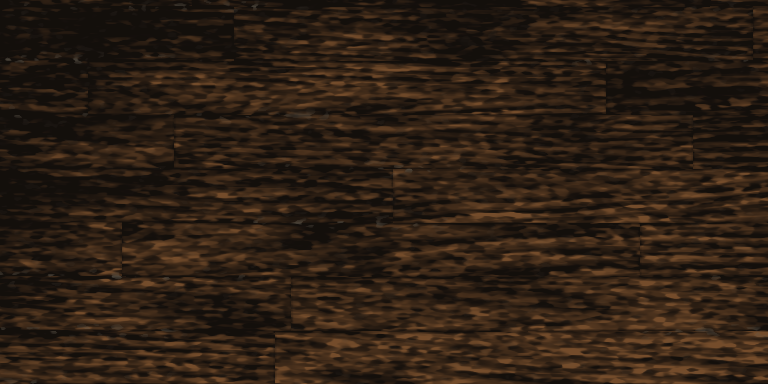
Reproduce this texture procedurally as a Shadertoy shader.

```glsl
// Dark stained oak floor: horizontal planks with ring grain, fibres and worn seams.
#define ROWS 7.1          // plank rows over the height
#define PLANK_LENGTH 1.35 // in canvas heights
#define RINGS 5.0         // growth rings per plank width
#define RING_DEPTH 0.42
#define FIBRE_DEPTH 0.74
#define STAIN_DEPTH 0.26
#define SEAM_WIDTH 0.0045
#define BRIGHTNESS 0.69
#define TOP_SHADE 0.38

const float TAU = 6.2831853;
const vec3 CHAR   = vec3(0.076, 0.058, 0.045);
const vec3 UMBER  = vec3(0.160, 0.110, 0.070);
const vec3 WALNUT = vec3(0.272, 0.180, 0.105);
const vec3 AMBER  = vec3(0.455, 0.300, 0.170);
const vec3 DUST   = vec3(0.38, 0.35, 0.30);

float hash(vec2 p) {
    vec3 q = fract(vec3(p.xyx) * 0.1031);
    q += dot(q, q.yzx + 33.33);
    return fract((q.x + q.y) * q.z);
}

// Smooth cellular noise: cell values blended by distance, -0.5 to 0.5
float cells(vec2 p) {
    vec2 base = floor(p);
    float sum = 0.0, total = 0.0;
    for (int j = -1; j <= 1; j++)
    for (int i = -1; i <= 1; i++) {
        vec2 cell = base + vec2(i, j);
        vec2 offset = cell + vec2(hash(cell), hash(cell + 57.3)) - p;
        float weight = exp(-5.0 * dot(offset, offset));
        sum += weight * (hash(cell + 113.7) - 0.5);
        total += weight;
    }
    return sum / total;
}

// Layered sines, roughly -1 to 1
float waves(vec2 p) {
    float sum = 0.0, amp = 0.55;
    for (int i = 0; i < 4; i++) {
        sum += amp * sin(p.x + 1.6 * sin(p.y + float(i)));
        p = mat2(0.8, 0.6, -0.6, 0.8) * p * 1.8 + 2.3;
        amp *= 0.5;
    }
    return sum;
}

vec3 woodColor(float t) {
    vec3 c = mix(CHAR, UMBER, smoothstep(0.0, 0.36, t));
    c = mix(c, WALNUT, smoothstep(0.30, 0.66, t));
    return mix(c, AMBER, smoothstep(0.60, 0.98, t));
}

// Dark growth rings; an axis inside the plank gives nested arches
float ringGrain(vec2 p, float across, float seed, float jitter) {
    float axis = (hash(vec2(seed, 3.0)) - 0.5) * 2.4;
    float lean = hash(vec2(seed, 8.0)) < 0.5 ? -1.7 : 1.7;
    float count = RINGS * mix(0.7, 1.3, hash(vec2(seed, 31.0)));
    float v = across - axis;
    float field = count * sqrt(v * v + 0.015) + lean * p.x;
    field += 0.6 * waves(vec2(p.x * 1.9, across * 1.3) + seed * 5.0) + 0.22 * jitter;
    float line = smoothstep(0.25, 0.95, 0.5 + 0.5 * sin(TAU * field));
    float weight = 0.75 + 0.5 * waves(vec2(p.x * 2.0, across * 3.0) - seed * 3.0);
    return line * clamp(weight, 0.2, 1.3);
}

void mainImage(out vec4 fragColor, in vec2 fragCoord) {
    vec2 p = fragCoord / iResolution.y;
    float pixel = 1.0 / iResolution.y;

    // Plank layout
    float rowPos = p.y * ROWS + 0.03 * sin(p.x * 1.3);
    float row = floor(rowPos);
    float across = fract(rowPos) - 0.5;
    float alongPos = p.x / PLANK_LENGTH + hash(vec2(row, 21.0));
    float seed = row * 7.0 + floor(alongPos);
    float sideGap = (0.5 - abs(across)) / ROWS;
    float endGap = (0.5 - abs(fract(alongPos) - 0.5)) * PLANK_LENGTH;

    // Fibres, bent slightly along the grain
    vec2 bent = p + vec2(seed * 0.37, 0.008 * waves(vec2(p.x * 3.0, p.y * 5.0) + seed));
    float fine = cells(bent * vec2(42.0, 135.0));
    float coarse = cells(bent * vec2(7.0, 85.0) + 40.0);
    float cloud = cells(p * vec2(3.5, 9.0) + 70.0);

    // Tone from light, plank, grain and stain
    float tone = BRIGHTNESS - TOP_SHADE * p.y;
    tone += 0.18 * (hash(vec2(seed, 14.0)) - 0.5);
    tone -= RING_DEPTH * ringGrain(p, across, seed, fine + 2.0 * coarse);
    tone += FIBRE_DEPTH * fine + 0.42 * coarse + 0.34 * cloud;
    tone += 0.08 * waves(p * vec2(2.2, 6.0) + 4.0);
    tone -= STAIN_DEPTH * smoothstep(0.4, 0.9, waves(bent * vec2(4.0, 15.0) + 9.0) + 0.6 * coarse);
    tone -= 0.30 * exp(-p.x * 6.0) * smoothstep(0.0, 0.4, p.y);

    // Seams between planks
    float soft = SEAM_WIDTH + pixel;
    float seam = max(1.0 - smoothstep(0.0, soft, sideGap),
                     0.5 * (1.0 - smoothstep(0.0, soft, endGap)));
    tone -= 0.24 * seam;
    vec3 color = woodColor(clamp(tone, 0.0, 1.0));

    // Sparse pale dust, mostly beside the seams
    float dust = smoothstep(0.24, 0.42, cells(p * vec2(55.0, 120.0) + 80.0));
    dust *= 0.06 + 0.6 * exp(-sideGap * 110.0) * smoothstep(0.0, 0.6, waves(p * vec2(3.0, 9.0)));
    color = mix(color, DUST, dust);

    fragColor = vec4(color, 1.0);
}
```
